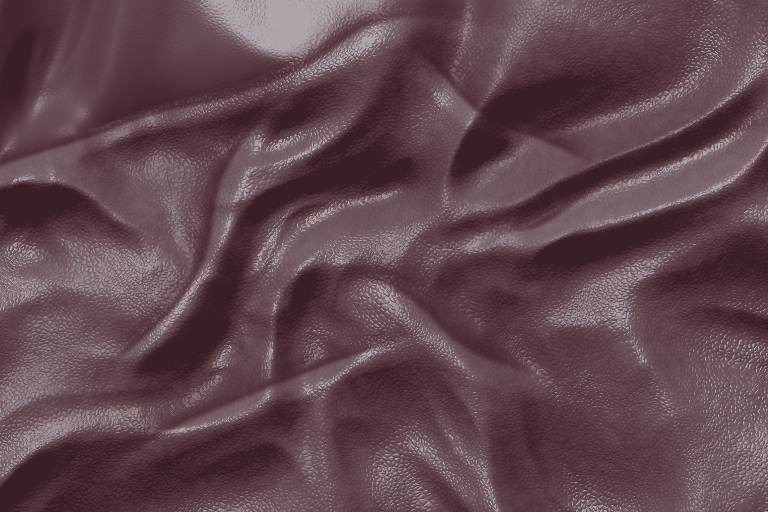
Reproduce this texture procedurally as a Shadertoy shader.

```glsl
// Draped burgundy leather: a height field of warped folds and overlapping lips,
// covered with a fine cellular grain, then lit from above with a strong sheen
// and darkened in the hollows and by the contact shadow behind every lip.

// Each lip is an S-curve: x start, x end, y start, y end (canvas height = 1).
const int LIP_COUNT = 6;
const vec4 LIPS[LIP_COUNT] = vec4[](
    vec4(-0.35, 1.10, 0.60, 0.98), vec4(0.85, 1.60, 0.52, 0.79),
    vec4( 0.12, 0.92, 0.09, 0.35), vec4(0.60, 1.10, 0.49, 0.26),
    vec4( 0.80, 1.18, 0.89, 0.65), vec4(0.20, 0.60, 0.28, 0.84));

vec2 hash2(vec2 cell) {
    vec3 h = fract(cell.xyx * vec3(0.1031, 0.1030, 0.0973));
    h += dot(h, h.yzx + 33.33);
    return fract((h.xx + h.yz) * h.zy);
}

float cornerSlope(vec2 cell, vec2 offset) {
    return dot(hash2(cell) * 2.0 - 1.0, offset);
}

// Gradient noise, roughly -0.7 to 0.7
float noise(vec2 p) {
    vec2 i = floor(p), f = p - i;
    vec2 u = f * f * f * (f * (f * 6.0 - 15.0) + 10.0);
    vec2 e = vec2(1.0, 0.0);
    float low  = mix(cornerSlope(i, f), cornerSlope(i + e, f - e), u.x);
    float high = mix(cornerSlope(i + e.yx, f - e.yx), cornerSlope(i + 1.0, f - 1.0), u.x);
    return 1.4 * mix(low, high, u.y);
}

vec2 warp(vec2 p, float scale, float amount) {
    return p + amount * vec2(noise(p * scale + 3.7), noise(p * scale + 19.2));
}

// Axes along and across the main diagonal of the drape
vec2 drapeAxes(vec2 p) {
    return vec2(dot(p, vec2(0.82, 0.57)), dot(p, vec2(-0.57, 0.82)));
}

// x: distance below the lip, y: strength, fading toward both ends
vec2 lipAt(vec2 p, vec4 lip) {
    float s = clamp((p.x - lip.x) / (lip.y - lip.x), 0.0, 1.0);
    float slope = (lip.w - lip.z) * 6.0 * s * (1.0 - s) / (lip.y - lip.x);
    float d = mix(lip.z, lip.w, smoothstep(0.0, 1.0, s)) - p.y;
    float fade = smoothstep(0.0, 0.25, s) * (1.0 - smoothstep(0.7, 1.0, s));
    return vec2(d / sqrt(1.0 + slope * slope), fade);
}

float folds(vec2 p) {
    vec2 q = drapeAxes(warp(p, 1.8, 0.26));
    float broad = noise(q * vec2(1.9, 3.0) + 5.3);
    float crumple = noise(q * vec2(6.6, 7.4) + 31.4);
    float h = -0.25 * sqrt(broad * broad + 0.005);
    h += 0.07 * noise(q * vec2(3.8, 4.5) + 12.6);
    h -= 0.034 * sqrt(crumple * crumple + 0.008);
    vec2 bent = warp(p, 3.5, 0.06);
    for (int i = 0; i < LIP_COUNT; i++) {
        vec2 lip = lipAt(bent, LIPS[i]);
        h += 0.054 * lip.y * smoothstep(-0.025, 0.05, lip.x) * exp(-max(lip.x, 0.0) / 0.13);
    }
    return h;
}

// Pebbled cells: high in the middle, low in the cracks between them
float pebbles(vec2 p) {
    vec2 i = floor(p), f = p - i;
    float nearest = 8.0, second = 8.0;
    for (int y = -1; y <= 1; y++)
    for (int x = -1; x <= 1; x++) {
        vec2 g = vec2(x, y);
        float d = length(g + hash2(i + g) - f);
        second = min(second, max(nearest, d));
        nearest = min(nearest, d);
    }
    return smoothstep(0.0, 0.6, second - nearest);
}

float grain(vec2 p) {
    vec2 q = drapeAxes(warp(p, 9.0, 0.02));
    float wrinkle = noise(q * vec2(27.0, 31.0));
    return 0.0009 * pebbles(q * vec2(116.0, 126.0)) + 0.0018 * abs(wrinkle);
}

void mainImage(out vec4 fragColor, in vec2 fragCoord) {
    vec2 p = fragCoord / iResolution.y;
    vec2 bent = warp(p, 3.5, 0.06);

    // The sheet behind the first lip is out of focus
    float clarity = mix(0.25, 1.0, smoothstep(-0.05, 0.0, lipAt(bent, LIPS[0]).x));

    // Contact shadows behind the lips
    float light = 1.0;
    for (int i = 0; i < LIP_COUNT; i++) {
        vec2 lip = lipAt(bent, LIPS[i]);
        float shadow = exp(min(lip.x, 0.0) / 0.05) * (1.0 - smoothstep(-0.008, 0.008, lip.x));
        light *= 1.0 - 0.75 * lip.y * shadow;
    }

    // Slopes of the folds and of the grain on them
    vec2 e = vec2(0.0015, 0.0);
    float h = folds(p), g = grain(p);
    vec2 foldSlope = vec2(folds(p + e), folds(p + e.yx)) - h;
    vec2 grainSlope = clarity * (vec2(grain(p + e), grain(p + e.yx)) - g);

    // Slope light is mostly smooth; the sheen catches the full grain
    vec3 softNormal = normalize(vec3(-(foldSlope + 0.5 * grainSlope) / e.x, 1.0));
    vec3 fullNormal = normalize(vec3(-(foldSlope + grainSlope) / e.x, 1.0));
    float facing = dot(softNormal.xy, normalize(vec2(-0.3, 1.0)));
    float steep = smoothstep(0.5, 0.95, length(softNormal.xy));
    float sheen = pow(max(dot(fullNormal, normalize(vec3(-0.12, 0.38, 0.92))), 0.0), 28.0);
    sheen *= 0.85 + 0.9 * noise(p * 2.3 + 8.1);

    float tone = 0.37 + 0.36 * facing + 0.82 * sheen - 0.2 * steep + 0.9 * (h + 0.06);
    tone = tone * light + clarity * (45.0 * (g - 0.0009) + 0.02 * noise(p * 150.0));
    tone = clamp(tone, 0.0, 1.1);

    // Deep burgundy to pale mauve; red rises a little earlier
    vec3 color = mix(vec3(0.22, 0.12, 0.14), vec3(0.65, 0.60, 0.63),
                     vec3(pow(tone, 0.87), tone, tone));
    fragColor = vec4(color, 1.0);
}
```
